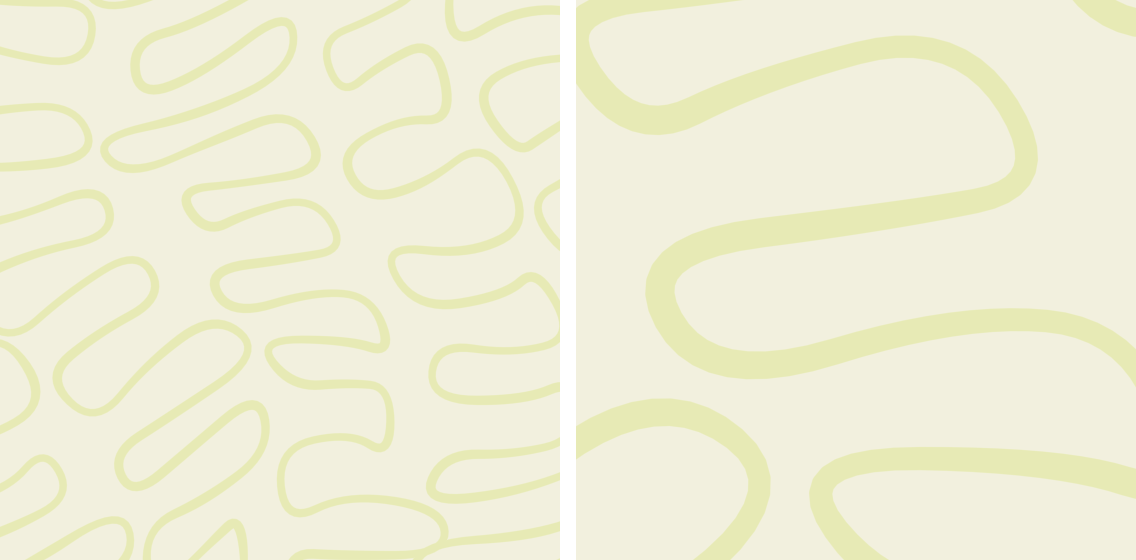
Left, the full canvas; right, a detail of the centre.
A WebGL 2 fragment shader for this pattern:

```glsl
#version 300 es
precision highp float;

uniform vec2 u_resolution;
out vec4 outColor;

#define ROW_GAP 0.31       // distance between meandering rows
#define STROKE_GAP 0.09    // distance between strokes along a row
#define BULB 0.012         // widening of the finger tips
#define JITTER 0.032       // scatter of the control points
#define HALF_WIDTH 0.0077  // half of the line width
#define BEND 0.05          // size of the large sweeps
#define BEND_FREQ 7.0

const vec3 CREAM = vec3(0.949, 0.943, 0.871);
const vec3 LIME = vec3(0.907, 0.919, 0.709);
const mat2 TILT = mat2(0.342, -0.940, 0.940, 0.342);
const int SHEARS = 3;
const int CURVE_STEPS = 10;

float hash(vec2 p) {
    vec3 h = fract(p.xyx * vec3(0.1031, 0.1030, 0.0973));
    h += dot(h, h.yzx + 33.33);
    return fract((h.x + h.y) * h.z);
}

// Offset of one sine shear; it leaves its own argument unchanged.
vec2 shear(vec2 q, int i) {
    float angle = 0.4 + 2.1 * float(i);
    vec2 along = vec2(cos(angle), sin(angle));
    vec2 across = vec2(-along.y, along.x);
    return along * BEND * sin(BEND_FREQ * dot(q, across) + 1.7 * float(i));
}

// Rows to canvas, and the exact inverse.
vec2 bend(vec2 q) {
    for (int i = 0; i < SHEARS; i++) q += shear(q, i);
    return TILT * q + 0.5;
}

vec2 unbend(vec2 p) {
    vec2 q = (p - 0.5) * TILT;
    for (int i = SHEARS - 1; i >= 0; i--) q -= shear(q, i);
    return q;
}

// Three points per stroke: start, middle and end; strokes alternate sides.
vec2 controlPoint(float row, float n) {
    float stroke = floor((n + 0.5) / 3.0);
    float part = n - 3.0 * stroke - 1.0;
    float side = part * (mod(stroke, 2.0) * 2.0 - 1.0);
    float tip = stroke + max(part, 0.0);
    float reach = mix(0.55, 1.15, hash(vec2(tip, row)));
    vec2 scatter = vec2(hash(vec2(n, row + 31.0)), hash(vec2(n, row + 67.0))) - 0.5;
    vec2 q = vec2(stroke * STROKE_GAP - part * BULB, (row + 0.5 * side * reach) * ROW_GAP);
    return bend(q + scatter * JITTER);
}

float segmentDistance(vec2 p, vec2 a, vec2 b) {
    vec2 ab = b - a;
    float t = clamp(dot(p - a, ab) / max(dot(ab, ab), 1e-9), 0.0, 1.0);
    return length(p - a - ab * t);
}

float curveDistance(vec2 p, vec2 a, vec2 b, vec2 c) {
    // Skip curves whose bounding box is far away.
    vec2 low = min(a, min(b, c)) - 3.0 * HALF_WIDTH;
    vec2 high = max(a, max(b, c)) + 3.0 * HALF_WIDTH;
    if (any(lessThan(p, low)) || any(greaterThan(p, high))) return 1.0;

    float d = 1.0;
    vec2 last = a;
    for (int i = 1; i <= CURVE_STEPS; i++) {
        float t = float(i) / float(CURVE_STEPS);
        vec2 next = mix(mix(a, b, t), mix(b, c, t), t);
        d = min(d, segmentDistance(p, last, next));
        last = next;
    }
    return d;
}

// Distance to the nearby strokes of the nearest three rows.
float meanderDistance(vec2 p) {
    vec2 q = unbend(p);
    float nearRow = floor(q.y / ROW_GAP + 0.5);
    float first = 3.0 * (floor(q.x / STROKE_GAP + 0.5) - 2.0) - 1.0;
    float d = 1.0;
    for (int r = -1; r <= 1; r++) {
        float row = nearRow + float(r);
        vec2 a = controlPoint(row, first);
        vec2 b = controlPoint(row, first + 1.0);
        for (int i = 2; i <= 16; i++) {
            vec2 c = controlPoint(row, first + float(i));
            d = min(d, curveDistance(p, 0.5 * (a + b), b, 0.5 * (b + c)));
            a = b;
            b = c;
        }
    }
    return d;
}

void main() {
    vec2 p = gl_FragCoord.xy / u_resolution.y;
    float pixel = 1.0 / u_resolution.y;

    // Line weight drifts gently over the canvas.
    float weight = HALF_WIDTH * (1.0 + 0.14 * sin(13.0 * p.x + 4.0 * sin(9.0 * p.y)));
    float line = 1.0 - smoothstep(-0.8 * pixel, 0.8 * pixel, meanderDistance(p) - weight);
    outColor = vec4(mix(CREAM, LIME, line), 1.0);
}
```
